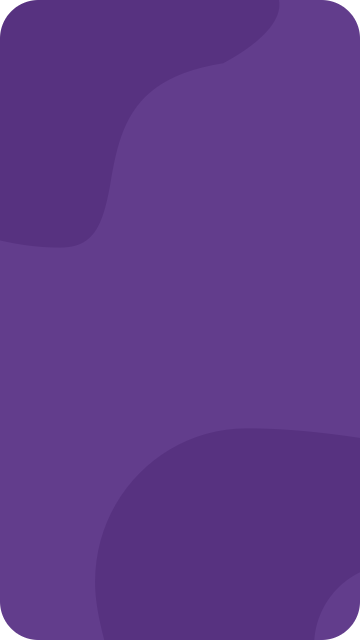
This background is drawn by a Shadertoy shader. Its source:

```glsl
const vec3 PAPER = vec3(1.0);
const vec3 VIOLET = vec3(0.384, 0.239, 0.549);
const vec3 DEEP_VIOLET = vec3(0.341, 0.196, 0.502);
const vec2 CARD_SIZE = vec2(1.0, 16.0 / 9.0);
const float CORNER_RADIUS = 0.107;
const vec2 NOTCH_CENTER = vec2(1.0995, -0.016);
const float NOTCH_RADIUS = 0.227;
const int CURVE_STEPS = 24;

// Outline field: x = squared distance, y = side (+1 outside, -1 inside)
void addLine(vec2 p, vec2 a, vec2 b, inout vec2 field) {
    vec2 edge = b - a, rel = p - a;
    vec2 gap = rel - edge * clamp(dot(rel, edge) / dot(edge, edge), 0.0, 1.0);
    field.x = min(field.x, dot(gap, gap));
    if ((a.y > p.y) != (b.y > p.y) && rel.x < edge.x * rel.y / edge.y) field.y = -field.y;
}

vec2 cubic(vec2 a, vec2 b, vec2 c, vec2 d, float t) {
    float s = 1.0 - t;
    return s * s * s * a + 3.0 * s * t * (s * b + t * c) + t * t * t * d;
}

void addCurve(vec2 p, vec2 a, vec2 b, vec2 c, vec2 d, inout vec2 field) {
    vec2 previous = a;
    for (int i = 1; i <= CURVE_STEPS; i++) {
        vec2 next = cubic(a, b, c, d, float(i) / float(CURVE_STEPS));
        addLine(p, previous, next, field);
        previous = next;
    }
}

float signedDistance(vec2 field) {
    return field.y * sqrt(field.x);
}

float upperBlob(vec2 p) {
    vec2 start = vec2(-0.06, 1.125), trough = vec2(0.167, 1.090);
    vec2 bend = vec2(0.306, 1.264), shoulder = vec2(0.620, 1.602);
    vec2 tip = vec2(0.775, 1.778), outer = vec2(0.765, 1.85);
    vec2 field = vec2(100.0, 1.0);
    addCurve(p, start, vec2(0.01, 1.106), vec2(0.08, 1.090), trough, field);
    addCurve(p, trough, vec2(0.259, 1.090), vec2(0.285, 1.148), bend, field);
    addCurve(p, bend, vec2(0.333, 1.431), vec2(0.370, 1.5625), shoulder, field);
    addCurve(p, shoulder, vec2(0.706, 1.648), vec2(0.787, 1.713), tip, field);
    // Close beyond the canvas
    addLine(p, tip, outer, field);
    addLine(p, outer, vec2(start.x, outer.y), field);
    addLine(p, vec2(start.x, outer.y), start, field);
    return signedDistance(field);
}

float lowerBlob(vec2 p) {
    vec2 start = vec2(0.303, -0.051), side = vec2(0.264, 0.162);
    vec2 crest = vec2(0.685, 0.588), end = vec2(1.06, 0.552);
    vec2 field = vec2(100.0, 1.0);
    addCurve(p, start, vec2(0.278, 0.04), vec2(0.264, 0.100), side, field);
    addCurve(p, side, vec2(0.264, 0.398), vec2(0.453, 0.588), crest, field);
    addCurve(p, crest, vec2(0.800, 0.588), vec2(0.920, 0.575), end, field);
    // Close beyond the canvas
    addLine(p, end, vec2(end.x, start.y), field);
    addLine(p, vec2(end.x, start.y), start, field);
    float notch = length(p - NOTCH_CENTER) - NOTCH_RADIUS;
    return max(signedDistance(field), -notch);
}

float roundedCard(vec2 p) {
    vec2 q = abs(p - 0.5 * CARD_SIZE) - 0.5 * CARD_SIZE + CORNER_RADIUS;
    return length(max(q, 0.0)) + min(max(q.x, q.y), 0.0) - CORNER_RADIUS;
}

float coverage(float dist, float pixel) {
    return clamp(0.5 - dist / pixel, 0.0, 1.0);
}

void mainImage(out vec4 fragColor, in vec2 fragCoord) {
    vec2 p = fragCoord / iResolution.xy * CARD_SIZE;
    float pixel = 1.0 / iResolution.x;

    // Two blobs over the card, then its rounded corners
    float blobs = min(upperBlob(p), lowerBlob(p));
    vec3 color = mix(VIOLET, DEEP_VIOLET, coverage(blobs, pixel));
    color = mix(PAPER, color, coverage(roundedCard(p), pixel));
    fragColor = vec4(color, 1.0);
}
```
